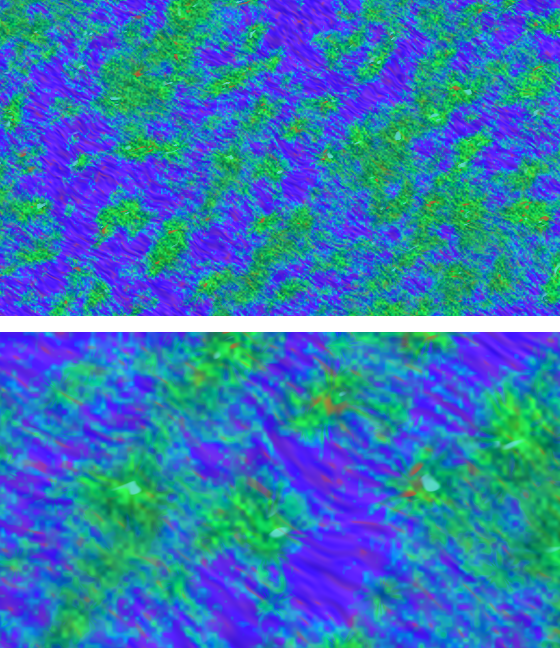
Top, the full canvas; bottom, a detail of the centre.
This texture map is drawn by a WebGL 2 fragment shader. Its source:

```glsl
#version 300 es
precision highp float;
// Iridescent mossy relief: violet fibrous channels fall to the right between
// green ridges and fan-shaped tufts. Layered noise and scattered tufts make
// one height, which is equalised and coloured by a six-step ramp.
uniform vec2 u_resolution;
out vec4 fragColor;

const vec3 VIOLET = vec3(0.36, 0.14, 0.97);
const vec3 BLUE   = vec3(0.22, 0.34, 0.87);
const vec3 AZURE  = vec3(0.11, 0.49, 0.78);
const vec3 TEAL   = vec3(0.12, 0.58, 0.63);
const vec3 GREEN  = vec3(0.07, 0.64, 0.46);
const vec3 LIME   = vec3(0.10, 0.75, 0.28);
const vec3 OLIVE  = vec3(0.13, 0.52, 0.34);
const vec3 RUST   = vec3(0.85, 0.27, 0.20);
const vec3 GLINT  = vec3(0.45, 0.88, 0.95);

float hash(vec2 cell) {
    vec3 q = fract(cell.xyx * vec3(0.1031, 0.1030, 0.0973));
    q += dot(q, q.yzx + 33.33);
    return fract((q.x + q.y) * q.z);
}

// Value noise centred on zero
float noise(vec2 p) {
    vec2 c = floor(p), f = fract(p);
    vec2 w = f * f * (3.0 - 2.0 * f);
    float low = mix(hash(c), hash(c + vec2(1, 0)), w.x);
    float high = mix(hash(c + vec2(0, 1)), hash(c + vec2(1, 1)), w.x);
    return mix(low, high, w.y) - 0.5;
}

float fbm(vec2 p) {
    float sum = 0.0, gain = 0.8;
    for (int i = 0; i < 4; i++) {
        sum += gain * noise(p);
        p = mat2(1.6, 1.2, -1.2, 1.6) * p + 7.3;
        gain *= 0.6;
    }
    return sum;
}

// Coordinates along and across a direction
vec2 alignTo(vec2 p, float angle) {
    vec2 dir = vec2(cos(angle), sin(angle));
    return vec2(dot(p, dir), dot(p, vec2(-dir.y, dir.x)));
}

// Scattered tufts with radial fibres: x is the body, y the bright core
vec2 tufts(vec2 p) {
    vec2 cell = floor(p), total = vec2(0.0);
    for (int j = -1; j <= 1; j++)
    for (int i = -1; i <= 1; i++) {
        vec2 id = cell + vec2(i, j);
        float seed = hash(id + 5.7);
        vec2 d = p - id - vec2(hash(id + 11.3), hash(id + 37.9));
        vec2 local = alignTo(d, 0.6 + 1.2 * (seed - 0.5)) / vec2(0.36, 0.21);
        float r2 = dot(local, local);
        float a = atan(d.y, d.x + 1e-5);
        float rays = sin(11.0 * a + 3.0 * sin(4.0 * a + 6.3 * seed));
        float fan = 1.0 + 0.4 * rays * smoothstep(0.1, 1.2, r2);
        float size = hash(id + 71.1);
        total += size * vec2(fan * exp(-0.5 * r2), exp(-2.5 * r2));
    }
    return total;
}

// Colour steps placed at their cumulative shares of the area
vec3 ramp(float t) {
    vec3 c = mix(VIOLET, BLUE, smoothstep(0.21, 0.34, t));
    c = mix(c, AZURE, smoothstep(0.36, 0.49, t));
    c = mix(c, TEAL, smoothstep(0.53, 0.65, t));
    c = mix(c, GREEN, smoothstep(0.70, 0.82, t));
    return mix(c, LIME, smoothstep(0.86, 0.97, t));
}

void main() {
    vec2 p = gl_FragCoord.xy / u_resolution.y;

    // Bend the domain so that channels and fibres are not straight
    vec2 bend = vec2(fbm(p * 5.0 + 3.1), fbm(p * 5.0 + 19.7));
    vec2 q = p + 0.04 * bend;
    vec2 flow = alignTo(q, -0.58);
    vec2 rise = alignTo(q, 0.80);

    // Broad forms
    float ridge = noise(rise * vec2(3.2, 7.0) + 8.4);
    float channel = noise(flow * vec2(1.5, 7.5) + 2.6);
    vec2 tuft = tufts(p * 9.5 + 0.4 * bend);
    vec2 sprig = tufts(p * 21.0 + 0.5 * bend + 30.0);
    float lumps = fbm(q * 17.0 + 41.0);

    // Fine fibres and grit
    float fibre = noise(flow * vec2(28.0, 120.0));
    float grit = noise(p * 170.0 + 13.0);
    float fleck = noise(alignTo(q, 0.35) * vec2(50.0, 110.0) + 51.0);
    float tint = noise(flow * vec2(60.0, 170.0) + 90.0);

    // Combine, then equalise with a logistic curve
    float height = 0.65 * ridge + 0.65 * channel + 1.1 * (tuft.x - 0.23);
    height += 0.5 * (sprig.x - 0.23) + 0.65 * lumps + 0.45 * fibre + 0.5 * grit;
    float level = 1.0 / (1.0 + exp(-4.1 * (height + 0.02)));
    vec3 color = ramp(level);

    // Dull ridge tops, then shade by the fine relief
    float crown = smoothstep(0.12, 0.38, ridge) * smoothstep(0.65, 0.9, level);
    color = mix(color, OLIVE, 0.5 * crown * (1.0 - smoothstep(0.1, 0.5, tuft.y)));
    color *= 1.0 + 0.32 * fibre + 0.45 * grit * smoothstep(0.2, 0.6, level);
    color += tint * vec3(0.24, 0.14, -0.12);

    // Rust flecks and pale glints gather around tuft cores
    float core = smoothstep(0.10, 0.50, tuft.y);
    color = mix(color, RUST, 0.7 * core * smoothstep(0.22, 0.40, fleck));
    color = mix(color, GLINT, 0.7 * core * smoothstep(0.22, 0.40, -fleck));
    color = mix(color, RUST, 0.25 * smoothstep(0.32, 0.47, tint));

    fragColor = vec4(clamp(color, 0.0, 1.0), 1.0);
}
```
